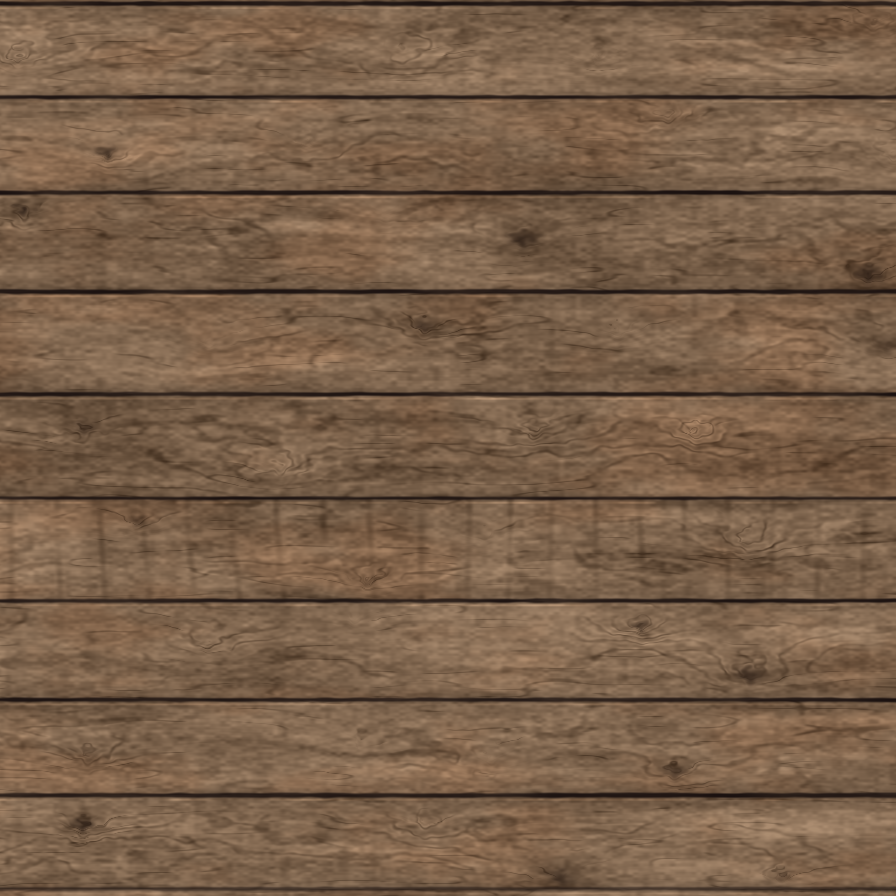
Write a Shadertoy shader that draws this texture.

```glsl
// Nine weathered horizontal planks separated by thin dark seams.
// Each plank gets seeded streaks, contour-line figure bent around knots,
// broken fibres, soft stains and saw marks, all from layered value noise.
#define PLANKS 9.0
#define SPAN 0.988
#define BOTTOM_SEAM 0.008
#define SEAM_HALF_WIDTH 0.0021
#define KNOTS 4
#define SAWN_PLANK 3.0
#define SAW_PITCH 20.0
#define WOOD_DARK vec3(0.365, 0.28, 0.205)
#define WOOD_LIGHT vec3(0.61, 0.497, 0.393)
#define KNOT_COLOR vec3(0.18, 0.125, 0.09)
#define SEAM_COLOR vec3(0.10, 0.065, 0.06)

const float TAU = 6.2831853;

float hash(vec2 p) {
    return fract(sin(dot(p, vec2(127.1, 311.7))) * 43758.5453);
}

float noise(vec2 p) {
    vec2 cell = floor(p), f = fract(p);
    f = f * f * (3.0 - 2.0 * f);
    float low = mix(hash(cell), hash(cell + vec2(1, 0)), f.x);
    float high = mix(hash(cell + vec2(0, 1)), hash(cell + vec2(1, 1)), f.x);
    return mix(low, high, f.y);
}

float fbm(vec2 p) {
    float sum = 0.0, weight = 0.5;
    for (int i = 0; i < 4; i++) {
        sum += weight * noise(p);
        p = p * 2.03 + 17.3;
        weight *= 0.5;
    }
    return sum / 0.9375;
}

// Returns the pull on the grain (x), the dark core (y) and the halo (z).
vec3 knots(float x, float v, float plank, float height) {
    vec3 total = vec3(0.0);
    for (int i = 0; i < KNOTS; i++) {
        vec2 seed = vec2(float(i) * 3.7 + 1.3, plank + 5.0);
        float centerX = (float(i) + hash(seed)) / float(KNOTS);
        float centerV = mix(0.1, 0.85, hash(seed + 11.0));
        float size = mix(0.004, 0.009, hash(seed + 23.0));
        float strength = smoothstep(0.4, 1.0, hash(seed + 37.0));
        vec2 q = vec2((x - centerX) * 0.6, (v - centerV) * height);
        q += 0.007 * (vec2(noise(q * 190.0 + seed), noise(q * 190.0 + 40.0)) - 0.5);
        float d = length(q) / size;
        total += vec3(exp(-0.35 * d), strength * exp(-d * d),
                      strength * exp(-0.12 * d * d));
    }
    return total;
}

vec3 plankColor(float x, float v, float plank, float height) {
    vec2 seed = vec2(hash(vec2(plank, 2.0)), hash(vec2(plank, 9.0))) * 60.0;
    vec3 knot = knots(x, v, plank, height);

    // Broad stains, long streaks and fine fibres
    float bend = 0.25 * knot.x + 0.15 * fbm(vec2(x * 4.0, v) + seed);
    float stain = fbm(vec2(x * 6.0, v * 2.2) + seed);
    float streak = fbm(vec2(x * 5.0, (v + bend) * 8.0) + seed.yx);
    float fibre = noise(vec2(x * 80.0, v * 26.0) + seed);
    float fleck = noise(vec2(x * 170.0, v * 34.0) + seed.yx);
    float tone = 0.57 + 0.72 * (stain - 0.5) + 0.85 * (streak - 0.5);
    tone += 0.4 * (fibre - 0.5) + 0.36 * (fleck - 0.5);
    tone += 0.12 * (hash(vec2(plank, 4.0)) - 0.5);

    // Short dark cracks along the grain
    float ridge = abs(noise(vec2(x * 14.0, (v + bend) * 13.0) + seed) - 0.5);
    float broken = smoothstep(0.45, 0.75, noise(vec2(x * 32.0, v * 9.0) + seed.yx));
    tone -= 0.4 * broken * smoothstep(0.1, 0.0, ridge);

    // Growth-ring contours, broken up and strongest mid-plank
    float field = 3.0 * v + 4.2 * fbm(vec2(x * 8.0, v * 1.8) + seed) + 2.8 * knot.x;
    float ring = 0.5 + 0.5 * sin(TAU * field);
    float patches = smoothstep(0.35, 0.65, noise(vec2(x * 11.0, v * 2.5) + seed.yx));
    float middle = smoothstep(0.0, 0.35, v) * smoothstep(1.0, 0.65, v);
    float figure = middle * (0.1 + 0.9 * patches) * (0.5 + fibre);
    tone += figure * (0.32 * ring - 0.6 * pow(ring, 5.0));

    // Uneven vertical saw marks
    float sawn = abs(plank - SAWN_PLANK) < 0.5 ? 1.0 : 0.25;
    float sawX = x * SAW_PITCH + 0.35 * noise(vec2(x * 9.0, v) + seed);
    float cut = smoothstep(0.13, 0.0, abs(fract(sawX) - 0.5));
    cut *= noise(vec2(floor(sawX) * 3.1, v * 4.0) + seed) * (0.4 + fleck);
    tone += sawn * (0.3 * (noise(vec2(x * 42.0, v * 1.3) + seed) - 0.5) - 0.42 * cut);

    // Warm stains and knots
    vec3 color = mix(WOOD_DARK, WOOD_LIGHT, clamp(tone - 0.35 * knot.z, -0.4, 1.25));
    float warmth = smoothstep(0.45, 0.75, fbm(vec2(x * 8.0, v * 2.0) + seed + 31.0));
    color *= mix(vec3(1.0), vec3(1.02, 0.975, 0.94), warmth);
    return mix(color, KNOT_COLOR, clamp(knot.y * 0.85, 0.0, 1.0));
}

void mainImage(out vec4 fragColor, in vec2 fragCoord) {
    vec2 uv = fragCoord / iResolution.xy;

    // Slightly unequal plank heights
    float y = (uv.y - BOTTOM_SEAM) / SPAN;
    float row = y * PLANKS + 0.08 * sin(TAU * y);
    float height = SPAN / (PLANKS + 0.08 * TAU * cos(TAU * y));
    float plank = floor(row), v = fract(row);
    vec3 color = plankColor(uv.x, v, plank, height);

    // Signed distance from the nearest, nearly straight seam
    float seam = floor(row + 0.5);
    float offset = (row - seam) * height;
    float d = abs(offset);

    // Edge shade, pale lip below the seam, then the gap itself
    color *= 1.0 - 0.2 * exp(-d / 0.006);
    float lip = smoothstep(0.0022, 0.0, abs(offset + 0.005));
    color *= 1.0 + 0.3 * lip * noise(vec2(uv.x * 24.0, seam * 5.0));
    float width = SEAM_HALF_WIDTH * mix(0.75, 1.15, hash(vec2(seam, 6.0)));
    width *= mix(0.75, 1.25, noise(vec2(uv.x * 55.0, plank * 3.0)));
    float soft = 0.0009 + 0.5 / iResolution.y;
    float depth = seam < 0.5 ? 0.5 : mix(0.7, 1.0, noise(vec2(uv.x * 16.0, seam * 9.0)));
    float gap = depth * (1.0 - smoothstep(width - soft, width + soft, d));
    fragColor = vec4(mix(color, SEAM_COLOR, gap), 1.0);
}
```
